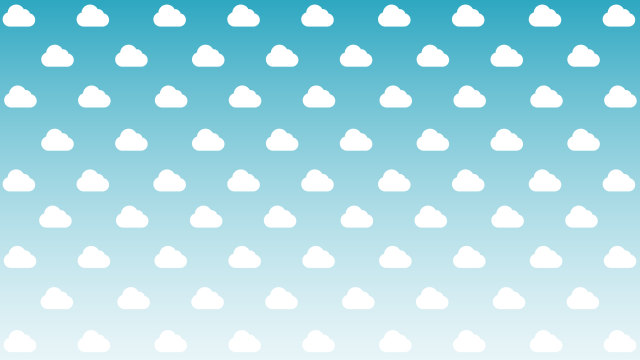
Reproduce this pattern procedurally as a Shadertoy shader.

```glsl
#define UNITS 432.0                        // canvas height in drawing units
#define ROWS 9
#define FIRST_ROW 18.7                     // distance of first row from the top
#define ROW_STEP 48.85
#define COLUMN_STEP 88.7
#define SNAP_STEP 3.47                     // extra gap added at some columns
#define SNAP_RATE 0.42
#define SKY_TOP vec3(0.179, 0.655, 0.756)
#define SKY_BOTTOM vec3(0.913, 0.961, 0.972)
#define CLOUD_COLOR vec3(1.0)

// Slight unevenness of each row, from the top down
const float rowStart[ROWS] = float[](22.7, 69.0, 24.5, 69.0, 22.7, 66.5, 24.0, 68.2, 24.0);
const float rowNudge[ROWS] = float[](0.0, -0.7, -0.6, 2.4, 2.4, -3.0, -3.5, -2.9, -0.2);

float circle(vec2 p, vec2 center, float radius) {
    return length(p - center) - radius;
}

float box(vec2 p, vec2 center, vec2 halfSize) {
    vec2 q = abs(p - center) - halfSize;
    return length(max(q, 0.0)) + min(max(q.x, q.y), 0.0);
}

// Four round lobes on a flat base
float cloud(vec2 p) {
    float d = box(p, vec2(0.35, -7.2), vec2(11.15, 6.0));
    d = min(d, circle(p, vec2(-10.8, -4.5), 8.7));
    d = min(d, circle(p, vec2(-3.3, 2.9), 10.3));
    d = min(d, circle(p, vec2(6.2, 0.5), 7.3));
    return min(d, circle(p, vec2(11.5, -5.2), 8.0));
}

float columnX(int row, float column) {
    float phase = (row == 5 || row == 7) ? 0.65 : 0.25;
    float snaps = floor(column * SNAP_RATE + phase);
    return rowStart[row] + column * COLUMN_STEP + snaps * SNAP_STEP;
}

// Nearest cloud of each row; odd rows hold one cloud fewer
float cloudField(vec2 p) {
    float d = UNITS;
    for (int row = 0; row < ROWS; row++) {
        float lastColumn = float(8 - row % 2);
        if (row % 2 == 1) lastColumn = 7.0;
        float averageStep = COLUMN_STEP + SNAP_RATE * SNAP_STEP;
        float column = clamp(round((p.x - rowStart[row]) / averageStep), 0.0, lastColumn);
        float y = UNITS - FIRST_ROW - float(row) * ROW_STEP - rowNudge[row];
        d = min(d, cloud(p - vec2(columnX(row, column), y)));
    }
    return d;
}

void mainImage(out vec4 fragColor, in vec2 fragCoord) {
    float pixel = UNITS / iResolution.y;
    vec2 p = fragCoord * pixel;

    // Sky fades quickly at the top, slowly toward the bottom
    float t = 1.0 - p.y / UNITS;
    vec3 color = mix(SKY_TOP, SKY_BOTTOM, t * (1.41 - 0.41 * t));

    float coverage = clamp(0.5 - cloudField(p) / pixel, 0.0, 1.0);
    fragColor = vec4(mix(color, CLOUD_COLOR, coverage), 1.0);
}
```
